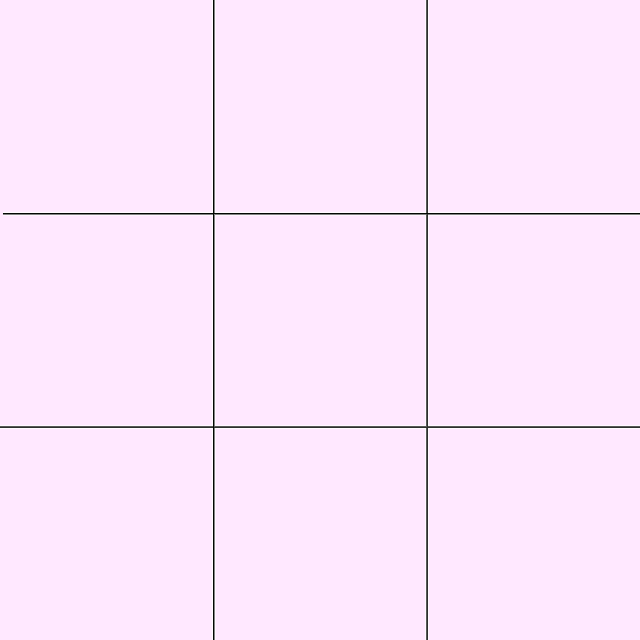
Reproduce this pattern procedurally as a WebGL 1 fragment shader.

```glsl
precision highp float;

uniform vec2 u_resolution;

const float CELLS = 3.0;
const float LINE_WIDTH = 0.0023;
const float HALO_WIDTH = 0.0062;
const float LATE_START = 0.004;
const vec2 GRID_SHIFT = vec2(0.00065, -0.00065);

const vec3 PALE_PINK = vec3(1.0, 0.91, 1.0);
const vec3 HALO_WHITE = vec3(1.0, 0.98, 1.0);
const vec3 LINE_BLACK = vec3(0.0, 0.015, 0.0);

// Share of a pixel covered by a band centred on zero
float bandCoverage(float offset, float width, float pixel) {
  float low = max(offset - 0.5 * pixel, -0.5 * width);
  float high = min(offset + 0.5 * pixel, 0.5 * width);
  return clamp((high - low) / pixel, 0.0, 1.0);
}

// Index of the nearest division between cells
float nearestDivision(float position, float cells) {
  return floor(position * cells + 0.5);
}

// One for divisions inside the canvas, zero for its borders
float isInterior(float division, float cells) {
  return step(0.5, division) * step(division, cells - 0.5);
}

float divisionCoverage(float position, float cells, float width, float pixel) {
  float division = nearestDivision(position, cells);
  float offset = position - division / cells;
  return bandCoverage(offset, width, pixel) * isInterior(division, cells);
}

// The topmost horizontal line begins just inside the left border
float lineStart(vec2 position, float cells, float start, float pixel) {
  float isTop = step(cells - 1.5, nearestDivision(position.y, cells));
  float begun = clamp((position.x - start) / pixel + 0.5, 0.0, 1.0);
  return mix(1.0, begun, isTop);
}

float gridCoverage(vec2 position, float cells, float width, vec2 pixel) {
  float vertical = divisionCoverage(position.x, cells, width, pixel.x);
  float horizontal = divisionCoverage(position.y, cells, width, pixel.y);
  horizontal *= lineStart(position, cells, LATE_START, pixel.x);
  return max(vertical, horizontal);
}

void main() {
  vec2 pixel = 1.0 / u_resolution;
  vec2 position = gl_FragCoord.xy * pixel - GRID_SHIFT;

  // Faint light edging beneath the dark grid
  float halo = gridCoverage(position, CELLS, HALO_WIDTH, pixel);
  float line = gridCoverage(position, CELLS, LINE_WIDTH, pixel);
  vec3 color = mix(PALE_PINK, HALO_WHITE, halo);
  color = mix(color, LINE_BLACK, line);

  gl_FragColor = vec4(color, 1.0);
}
```
